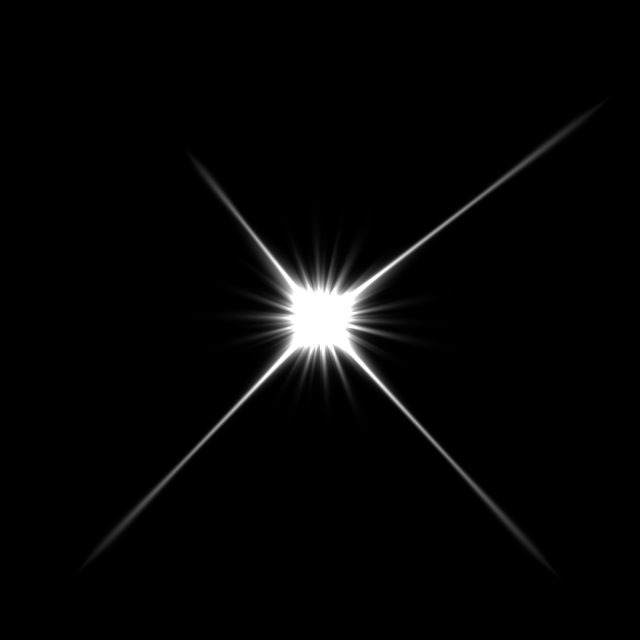
Write a WebGL 2 fragment shader that draws this background.

```glsl
#version 300 es
precision highp float;
// A white starburst on black: hot core, fine rays and four long tapered spikes.

uniform vec2 u_resolution;
out vec4 fragColor;

const float TAU = 6.2831853;
const int RAY_COUNT = 12;

// Direction in degrees and reach of the stronger short rays
const vec2 RAYS[RAY_COUNT] = vec2[](
    vec2(93.0, 0.080), vec2(65.0, 0.078), vec2(110.0, 0.068), vec2(11.0, 0.088),
    vec2(-13.0, 0.092), vec2(-2.0, 0.080), vec2(178.0, 0.084), vec2(195.0, 0.078),
    vec2(161.0, 0.078), vec2(-68.0, 0.080), vec2(-85.0, 0.070), vec2(-107.0, 0.070));

float hash(float n) {
    return fract(sin(n * 127.1 + 11.7) * 4375.85);
}

// Gradient noise that repeats after the given number of cells
float ringNoise(float x, float cells) {
    float cell = floor(x);
    float f = x - cell;
    float g0 = hash(mod(cell, cells)) * 2.0 - 1.0;
    float g1 = hash(mod(cell + 1.0, cells)) * 2.0 - 1.0;
    float blend = f * f * f * (f * (f * 6.0 - 15.0) + 10.0);
    return mix(g0 * f, g1 * (f - 1.0), blend) * 2.0;
}

float bell(float x, float width) {
    float k = x / width;
    return exp(-k * k);
}

// Position along (x) and across (y) a direction
vec2 alongAcross(vec2 p, float degrees) {
    float a = radians(degrees);
    vec2 d = vec2(cos(a), sin(a));
    return vec2(dot(p, d), d.x * p.y - d.y * p.x);
}

// Thin beam with a lens-shaped tip and a broad glow near its root
float spike(vec2 p, float degrees, float reach, float glowWidth, float glowShift) {
    vec2 q = alongAcross(p, degrees);
    float t = q.x / reach;
    float swell = mix(0.0034, 0.0065, smoothstep(0.5, 0.85, t));
    float width = swell * (1.0 - 0.75 * smoothstep(0.86, 1.0, t));
    float beam = max(1.0 - t, 0.0) * bell(q.y, width);
    float taper = glowWidth * mix(1.0, 0.5, smoothstep(0.07, 0.25, q.x));
    float glow = 0.85 * bell(q.y - glowShift, taper) * bell(q.x, 0.115);
    return (beam + glow) * smoothstep(0.0, 0.025, q.x);
}

// Short ray of constant angular width
float ray(vec2 p, float degrees, float reach) {
    vec2 q = alongAcross(p, degrees);
    float angle = atan(q.y, q.x + 1e-6);
    return 0.6 * bell(angle, 0.045) * bell(length(p), reach);
}

// Irregular fringe of fine rays around the core
float fringe(vec2 p, float cells) {
    float turn = atan(p.y, p.x + 1e-6) / TAU + 0.5;
    float n = ringNoise(turn * cells, cells);
    n += 0.5 * ringNoise(turn * cells * 2.0 + 0.37, cells * 2.0);
    float reach = 0.048 + 0.032 * clamp(n, -0.6, 1.0);
    return 0.65 * bell(length(p), reach);
}

void main() {
    vec2 p = (gl_FragCoord.xy - 0.5 * u_resolution) / min(u_resolution.x, u_resolution.y);
    p -= vec2(0.001, 0.001);

    // Core and fine rays
    float light = 1.9 * bell(length(p), 0.043) + fringe(p, 44.0);
    for (int i = 0; i < RAY_COUNT; i++) {
        light += ray(p, RAYS[i].x, RAYS[i].y);
    }

    // Four long spikes
    light += spike(p, 37.5, 0.580, 0.014, -0.003);
    light += spike(p, 128.5, 0.344, 0.014, 0.004);
    light += spike(p, 226.1, 0.560, 0.011, -0.001);
    light += spike(p, -47.3, 0.560, 0.011, 0.002);

    fragColor = vec4(vec3(min(light, 1.0)), 1.0);
}
```
